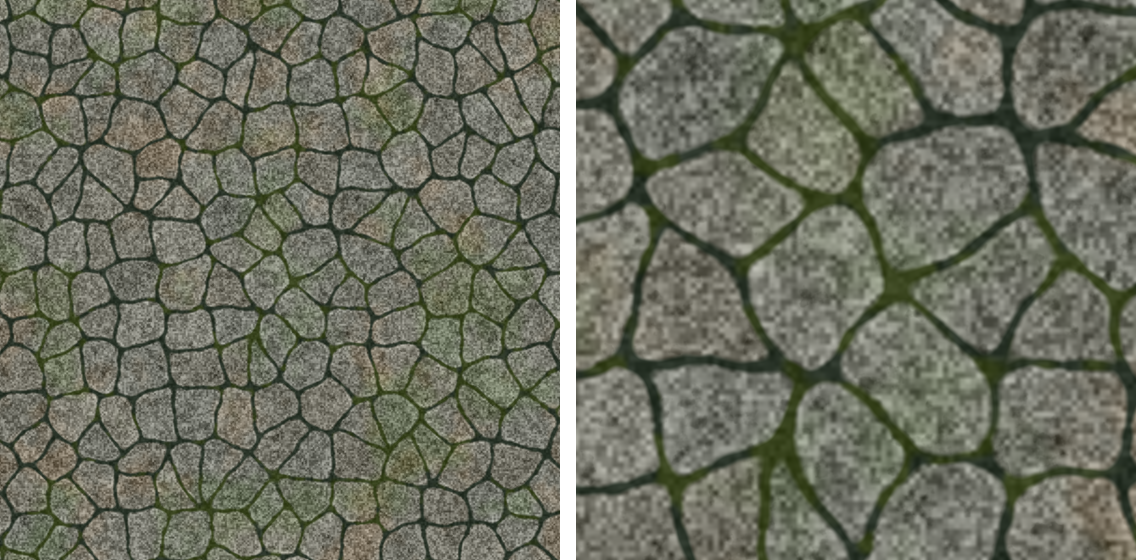
Left, the full canvas; right, a detail of the centre.
Give the GLSL for this texture, as a Shadertoy shader.

```glsl
// Irregular grey paving stones with dark, partly mossy joints.

const float STONES_ACROSS = 13.4;
const float JITTER        = 0.80;   // irregularity of the stone layout
const float CORNER_ROUND  = 0.13;   // in stone widths
const float JOINT_INNER   = 0.016;  // joint profile, in stone widths
const float JOINT_OUTER   = 0.060;
const float GRAIN_SCALE   = 300.0;
const float GRAIN_AMOUNT  = 0.29;
const float MOTTLE_AMOUNT = 0.17;

const vec3 STONE_COLOR = vec3(0.465, 0.465, 0.425);
const vec3 JOINT_COLOR = vec3(0.155, 0.195, 0.150);
const vec3 MOSS_COLOR  = vec3(0.210, 0.255, 0.105);
const vec3 WARM_TINT   = vec3(0.035, 0.000, -0.025);
const vec3 GREEN_TINT  = vec3(-0.030, 0.000, -0.050);

vec2 hash2(vec2 p) {
    vec3 q = fract(p.xyx * vec3(0.1031, 0.1030, 0.0973));
    q += dot(q, q.yzx + 33.33);
    return fract((q.xx + q.yz) * q.zy);
}

float valueNoise(vec2 p) {
    vec2 cell = floor(p), f = fract(p);
    f = f * f * (3.0 - 2.0 * f);
    float low  = mix(hash2(cell).x, hash2(cell + vec2(1, 0)).x, f.x);
    float high = mix(hash2(cell + vec2(0, 1)).x, hash2(cell + vec2(1, 1)).x, f.x);
    return mix(low, high, f.y);
}

float layeredNoise(vec2 p) {
    float sum = 0.0, weight = 0.5;
    for (int i = 0; i < 4; i++) {
        sum += weight * valueNoise(p);
        p = mat2(1.6, 1.2, -1.2, 1.6) * p + 17.3;
        weight *= 0.5;
    }
    return sum / 0.9375;
}

float smoothMin(float a, float b, float k) {
    float h = max(k - abs(a - b), 0.0) / k;
    return min(a, b) - 0.25 * h * h * k;
}

vec2 stoneCenter(vec2 cell) {
    return cell + 0.5 + JITTER * (hash2(cell + 41.0) - 0.5);
}

// Rounded distance to the stone border; also gives the cell of the stone.
float stoneBorder(vec2 p, out vec2 stone) {
    vec2 base = floor(p), toCenter = vec2(0);
    float nearest = 1e5;
    for (int y = -1; y <= 1; y++)
    for (int x = -1; x <= 1; x++) {
        vec2 cell = base + vec2(x, y);
        vec2 r = stoneCenter(cell) - p;
        if (dot(r, r) < nearest) {
            nearest = dot(r, r);
            toCenter = r;
            stone = cell;
        }
    }
    float border = 1.0;
    for (int y = -2; y <= 2; y++)
    for (int x = -2; x <= 2; x++) {
        if (x == 0 && y == 0) continue;
        vec2 r = stoneCenter(stone + vec2(x, y)) - p;
        float edge = dot(0.5 * (r + toCenter), normalize(r - toCenter));
        border = smoothMin(border, edge, CORNER_ROUND);
    }
    return border;
}

void mainImage(out vec4 fragColor, in vec2 fragCoord) {
    vec2 uv = fragCoord / iResolution.y;
    vec2 p = uv * STONES_ACROSS + 20.0;

    // Layered sines bend the joints a little
    vec2 bent = p + 0.035 * sin(p.yx * 4.1 + vec2(0.0, 1.7))
                  + 0.016 * sin(p.yx * 9.7 + p * 3.0);
    vec2 stone;
    float border = stoneBorder(bent, stone);
    border += 0.030 * (valueNoise(p * 9.0) - 0.5);
    float soften = STONES_ACROSS / iResolution.y * 0.3;
    float stoneMask = smoothstep(JOINT_INNER - soften, JOINT_OUTER + soften, border);

    // Grain and weathering
    float grain  = valueNoise(uv * GRAIN_SCALE) - 0.5;
    float coarse = valueNoise(uv * GRAIN_SCALE * 0.43 + 9.0) - 0.5;
    float mottle = layeredNoise(p * 2.2) - 0.5;
    float stain  = layeredNoise(p * 0.9 + 60.0);
    float growth = layeredNoise(p * 0.75 + 130.0);
    vec2 tone = hash2(stone + 7.0) - 0.5;

    // Stone faces: worn pale rim, darker blotches, faint tints
    float rim = smoothstep(0.05, 0.075, border) * (1.0 - smoothstep(0.075, 0.13, border));
    float light = GRAIN_AMOUNT * grain + 0.13 * coarse + MOTTLE_AMOUNT * mottle
                + 0.045 * tone.x + 0.045 * rim;
    float pits = smoothstep(0.62, 0.80, layeredNoise(p * 7.0 + 30.0));
    vec3 face = STONE_COLOR + light - 0.09 * pits;
    face += WARM_TINT * (smoothstep(0.50, 0.75, stain) + 0.5 * tone.y);
    face += GREEN_TINT * smoothstep(0.50, 0.75, growth);

    // Joints: damp soil with patches of moss
    float moss = smoothstep(0.46, 0.62, 0.7 * growth + 0.3 * valueNoise(p * 5.0));
    vec3 joint = mix(JOINT_COLOR, MOSS_COLOR, moss) + 0.09 * grain + 0.05 * coarse;

    fragColor = vec4(clamp(mix(joint, face, stoneMask), 0.0, 1.0), 1.0);
}
```
